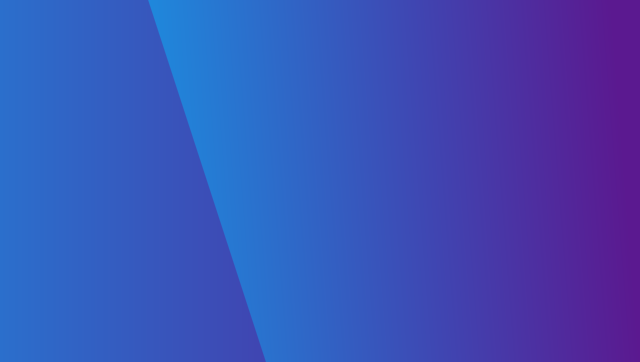
Reproduce this background procedurally as a Shadertoy shader.

```glsl
const vec3 AZURE  = vec3(0.115, 0.545, 0.870);
const vec3 INDIGO = vec3(0.250, 0.270, 0.695);
const vec3 PURPLE = vec3(0.355, 0.100, 0.565);

// Slanted edge, as fractions of the canvas width
const float EDGE_BOTTOM = 0.4155;
const float EDGE_TOP    = 0.2315;

// Ramp positions: 0 is azure, 1 is indigo, 2 is purple
const float LEFT_START   = 0.40;
const float LEFT_SLOPE   = 1.45;
const float RIGHT_AZURE  = 0.235;
const float RIGHT_INDIGO = 0.675;
const float RIGHT_PURPLE = 0.975;
const float RIGHT_TILT   = 0.045;

vec3 colorRamp(float t) {
    vec3 cool = mix(AZURE, INDIGO, clamp(t, 0.0, 1.0));
    return mix(cool, PURPLE, clamp(t - 1.0, 0.0, 1.0));
}

vec3 leftPanel(vec2 uv) {
    return colorRamp(LEFT_START + LEFT_SLOPE * uv.x);
}

vec3 rightPanel(vec2 uv) {
    float x = uv.x + RIGHT_TILT * (uv.y - 0.5);
    float coolPart = clamp((x - RIGHT_AZURE) / (RIGHT_INDIGO - RIGHT_AZURE), 0.0, 1.0);
    float warmPart = clamp((x - RIGHT_INDIGO) / (RIGHT_PURPLE - RIGHT_INDIGO), 0.0, 1.0);
    return colorRamp(coolPart + warmPart);
}

// Signed distance to the slanted edge in canvas heights, positive to the right
float edgeDistance(vec2 uv, float aspect) {
    float offset = (uv.x - mix(EDGE_BOTTOM, EDGE_TOP, uv.y)) * aspect;
    float slope = (EDGE_TOP - EDGE_BOTTOM) * aspect;
    return offset / sqrt(1.0 + slope * slope);
}

void mainImage(out vec4 fragColor, in vec2 fragCoord) {
    vec2 uv = fragCoord / iResolution.xy;
    float aspect = iResolution.x / iResolution.y;
    float pixel = 1.0 / iResolution.y;

    // Join the two panels along a smoothed edge
    float rightMask = smoothstep(-0.75 * pixel, 0.75 * pixel, edgeDistance(uv, aspect));
    vec3 color = mix(leftPanel(uv), rightPanel(uv), rightMask);

    fragColor = vec4(color, 1.0);
}
```
